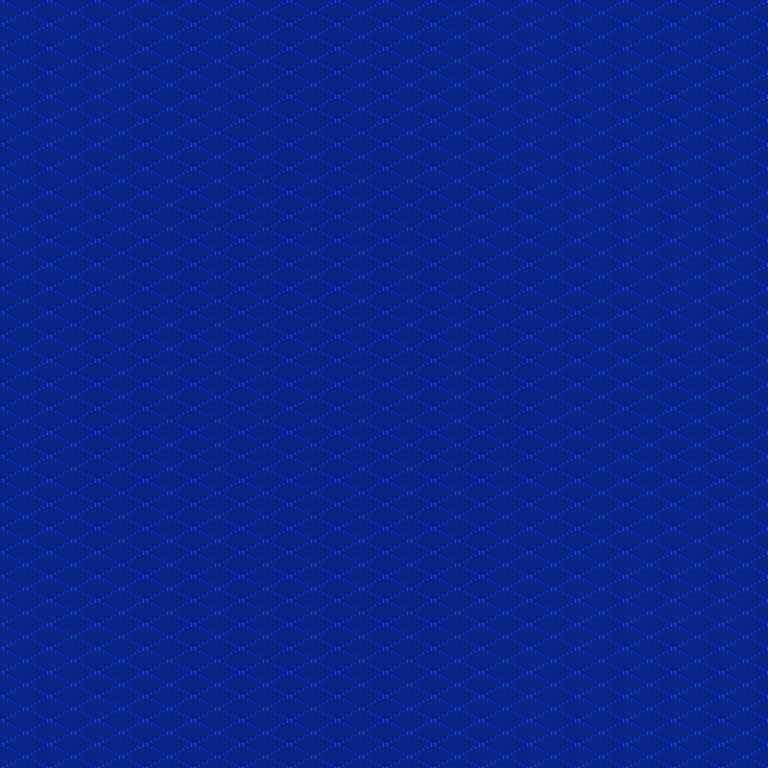
Give the GLSL for this pattern, as a WebGL 2 fragment shader.

```glsl
#version 300 es
precision highp float;
// Deep blue woven cloth with a fine lattice of flat diamonds.
// Each diamond edge is a row of separate small dots, brighter where rows cross;
// faint thread dashes fill the ground, and a slow wrapping shade varies the cloth.
uniform vec2 u_resolution;
out vec4 fragColor;

const vec2 REPEATS = vec2(16.0, 32.0);      // diamonds across and up
const vec2 LATTICE_SHIFT = vec2(0.03, -0.03); // node offset, in repeats
const float STITCHES = 6.0;                 // dots per diamond edge
const float STITCH_RADIUS = 0.0225;         // in repeat widths
const float RISING_STRENGTH = 0.95;
const float FALLING_STRENGTH = 0.72;
const float NODE_RADIUS = 0.10;
const vec2 THREADS = vec2(10.0, 6.0);       // ground dashes per repeat
const float THREAD_STRENGTH = 0.15;
const float WEAR = 0.12;                    // dot change between repeats
const float SHADE = 0.02;                   // slow change over the cloth
const vec3 GROUND = vec3(0.037, 0.135, 0.513);
const vec3 STITCH = vec3(0.05, 0.195, 0.83);
const vec3 NODE_GLOW = vec3(0.02, 0.05, 0.09);
const float TAU = 6.28318;

// Integer hash of a cell, from 0 to 1
float hash(vec2 cell) {
  uvec2 k = uvec2(ivec2(cell)) * uvec2(1597u, 3571u);
  uint n = (k.x ^ k.y) * 26699u + 7919u;
  n = (n ^ (n >> 13u)) * 48271u;
  n ^= n >> 15u;
  return float(n & 65535u) / 65535.0;
}

// Row of round dots along the lines where "across" is whole
float stitchRow(float across, float along, float soft) {
  float edgeLength = length(vec2(0.5, 0.25));
  float toLine = across - round(across);
  float squareAlong = along + 0.6 * toLine; // at right angles to the line
  float offStitch = abs(fract(squareAlong * STITCHES) - 0.5) * edgeLength / STITCHES;
  float d = length(vec2(toLine / sqrt(5.0), offStitch));
  return 1.0 - smoothstep(STITCH_RADIUS - soft, STITCH_RADIUS + soft, d);
}

// Staggered horizontal dashes, the same in every repeat
float threadDashes(vec2 p) {
  vec2 t = p * THREADS;
  t.x += 0.5 * mod(floor(t.y), 2.0);
  vec2 cell = mod(floor(t), THREADS);
  vec2 f = abs(fract(t) - 0.5);
  float dash = (1.0 - smoothstep(0.2, 0.5, f.x)) * (1.0 - smoothstep(0.1, 0.5, f.y));
  return dash * hash(cell);
}

void main() {
  vec2 uv = gl_FragCoord.xy / u_resolution;
  vec2 p = uv * REPEATS - LATTICE_SHIFT;
  float soft = 0.55 * REPEATS.x / u_resolution.x;

  // Skewed axes: every lattice node has whole coordinates
  vec2 skew = vec2(p.x + p.y, p.x - p.y);
  float rising = stitchRow(skew.y, skew.x, soft) * RISING_STRENGTH;
  float falling = stitchRow(skew.x, skew.y, soft) * FALLING_STRENGTH;
  float stitches = max(rising, falling);

  // Slight wear, wrapped at the canvas edges
  vec2 repeatCell = mod(floor(p), REPEATS);
  stitches *= 1.0 - WEAR * hash(repeatCell + 37.0);

  // Brighter dots around each crossing
  vec2 toNode = skew - round(skew);
  vec2 nodeOffset = vec2(0.5, 0.25) * vec2(toNode.x + toNode.y, toNode.x - toNode.y);
  float node = 1.0 - smoothstep(0.4 * NODE_RADIUS, NODE_RADIUS, length(nodeOffset));

  // Ground threads, dots and slow shade
  float ground = threadDashes(p) * THREAD_STRENGTH;
  vec3 color = mix(GROUND, STITCH, max(ground, stitches));
  color += NODE_GLOW * node * stitches;
  vec2 wave = cos(TAU * (uv - vec2(0.4, 0.45)));
  color *= 1.0 - SHADE * (0.6 * wave.x + 0.4 * wave.y);
  fragColor = vec4(color, 1.0);
}
```
